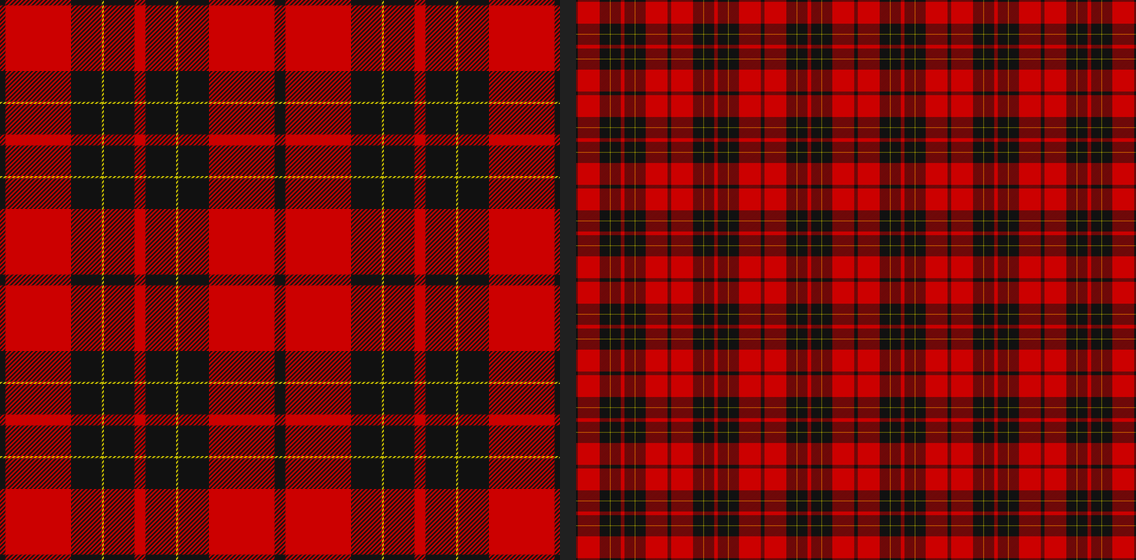
Left: one tile. Right: repeated 3 by 3.
This pattern is drawn by a three.js fragment shader. Its source:

```glsl
// Red and black tartan with thin yellow lines, two setts across and two down.
// One mirrored stripe sequence colours both warp and weft; a 2/2 diagonal
// twill decides which of the two threads lies on top.
varying vec2 vUv;

// Coverage of a stripe around a centre, with an edge softened over one sample.
float stripe(float pos, float centre, float halfWidth, float soft) {
  return smoothstep(-0.5 * soft, 0.5 * soft, halfWidth - abs(pos - centre));
}

// Thread colour along one axis; a sett is 256 threads, mirrored at its middle.
vec3 threadColour(float thread, float soft) {
  float m = 128.0 - abs(mod(thread, 256.0) - 128.0);
  vec3 black = vec3(0.067);
  vec3 red = vec3(0.8, 0.0, 0.0);
  vec3 yellow = vec3(0.77, 0.74, 0.0);
  float redPart = stripe(m, 35.0, 30.0, soft) + stripe(m, 128.0, 5.0, soft);
  vec3 colour = mix(black, red, redPart);
  return mix(colour, yellow, stripe(m, 94.0, 1.0, soft));
}

void main() {
  vec2 thread = vUv * 512.0;
  vec2 soft = max(fwidth(thread), vec2(0.0001));

  vec3 warp = threadColour(thread.x, soft.x);
  vec3 weft = threadColour(thread.y, soft.y);

  // Twill: rising diagonals, two threads over and two under.
  float diagonal = mod(thread.x - thread.y - 0.5, 4.0);
  float weftOnTop = stripe(diagonal, 2.0, 1.0, 0.875 * (soft.x + soft.y));

  gl_FragColor = vec4(mix(warp, weft, weftOnTop), 1.0);
}
```
